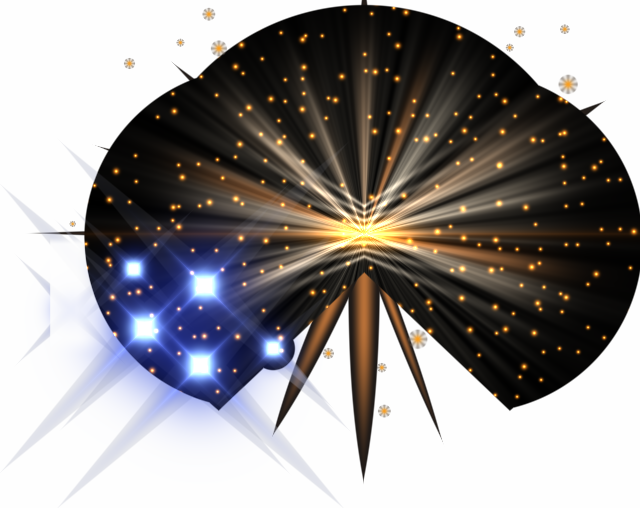
A Shadertoy shader for this background:

```glsl
// Warm burst of rays on a black three-lobed disc, with blue star flares on a white ground

const vec2 BURST = vec2(4.36, 3.28);

vec2 hash2(vec2 p) {
    return fract(sin(vec2(dot(p, vec2(127.1, 311.7)), dot(p, vec2(269.5, 183.3)))) * 43758.5);
}

float gradientNoise(vec2 p) {
    vec2 i = floor(p), f = fract(p), u = f * f * (3.0 - 2.0 * f);
    vec2 e = vec2(0, 1);
    float a = dot(hash2(i) * 2.0 - 1.0, f);
    float b = dot(hash2(i + e.yx) * 2.0 - 1.0, f - e.yx);
    float c = dot(hash2(i + e) * 2.0 - 1.0, f - e);
    float d = dot(hash2(i + 1.0) * 2.0 - 1.0, f - 1.0);
    return mix(mix(a, b, u.x), mix(c, d, u.x), u.y);
}

// Lobes joined, with a wedge cut out below the burst
float discDistance(vec2 p) {
    float lobes = min(length(p - BURST) - 2.74,
                  min(length(p - vec2(3.05, 3.23)) - 2.04, length(p - vec2(5.65, 3.18)) - 2.04));
    float wedge = (2.82 - p.y - 0.95 * abs(p.x - BURST.x)) * 0.725;
    return min(max(lobes, wedge), length(p - vec2(3.27, 1.91)) - 0.26);
}

// Light inside the disc: angle, width, length and warmth of each ray
vec3 burstLight(vec2 d) {
    const vec4 rays[12] = vec4[12](
        vec4(90, 3.5, 3.2, 0.3), vec4(70, 3, 2.7, 0.75), vec4(57, 6, 2.9, 0.0),
        vec4(32, 7, 3.5, 0.3), vec4(14, 5, 3.7, 0.05), vec4(-10, 4, 3.4, 0.85),
        vec4(-20, 4, 3.2, 0.1), vec4(112, 5, 2.8, 0.15), vec4(136, 6, 3.0, 0.2),
        vec4(159, 4, 3.2, 0.75), vec4(170, 5, 3.0, 0.1), vec4(202, 7, 2.7, 0.15));
    float r = length(d), angle = degrees(atan(d.y, d.x));
    vec2 dir = d / max(r, 0.001);
    float streak = clamp(0.8 + 1.1 * gradientNoise(dir * 13.0) + 0.6 * gradientNoise(dir * 31.0), 0.0, 1.5);
    vec3 light = vec3(0.2, 0.19, 0.17) * streak * streak * exp(-r * 0.35);
    for (int i = 0; i < 12; i++) {
        vec4 ray = rays[i];
        float turn = mod(angle - ray.x + 180.0, 360.0) - 180.0;
        float beam = exp(-turn * turn / (ray.y * ray.y)) * (1.0 - smoothstep(0.1, 1.0, r / ray.z));
        light += mix(vec3(0.66, 0.62, 0.55), vec3(0.72, 0.36, 0.1), ray.w) * beam * (0.35 + 0.6 * streak);
    }
    light *= 1.0 - 0.65 * smoothstep(1.7, 2.9, r);

    // Pale chevrons fanning from the seam
    float side = abs(d.x);
    for (int i = 0; i < 8; i++) {
        float k = float(i) / 7.0;
        float off = d.y - mix(0.33, -0.27, k) - side * mix(0.66, -0.42, k);
        float width = 0.022 + 0.035 * side;
        light += vec3(0.6, 0.56, 0.5) * exp(-off * off / (width * width) - side * 1.3);
    }
    light += vec3(0.55, 0.28, 0.06) * exp(-abs(d.y) * 22.0 - side * 0.45);
    light += vec3(1.0, 0.58, 0.1) * exp(-d.x * d.x * 4.5 - d.y * d.y * 35.0);
    return light;
}

void mainImage(out vec4 fragColor, in vec2 fragCoord) {
    float unit = 6.08 / iResolution.y;
    vec2 p = fragCoord * unit;
    vec2 d = p - BURST;
    vec3 col = vec3(0.995);

    // Dark blades: tip and half width
    const vec3 blades[8] = vec3[8](
        vec3(4.35, 0.33, 0.19), vec3(3.27, 0.88, 0.15), vec3(5.28, 0.84, 0.08), vec3(4.36, 6.3, 0.14),
        vec3(0.44, 3.29, 0.06), vec3(2.1, 5.3, 0.11), vec3(1.2, 4.32, 0.11), vec3(7.22, 4.86, 0.19));
    for (int i = 0; i < 8; i++) {
        vec2 axis = blades[i].xy - BURST;
        float len = length(axis), along = dot(d, axis) / (len * len);
        float across = abs(d.x * axis.y - d.y * axis.x) / len;
        float halfWidth = blades[i].z * (1.0 - along * along * along);
        float mask = smoothstep(-unit, unit, halfWidth - across) * step(0.0, along);
        float core = 1.0 - smoothstep(0.0, 0.9, across / max(halfWidth, 0.001));
        vec3 wood = vec3(0.6, 0.34, 0.13) * core * (1.0 - smoothstep(0.35, 1.0, along));
        col = mix(col, vec3(0.12, 0.1, 0.09) + wood, mask);
    }

    float disc = smoothstep(unit, -unit, discDistance(p));
    col = mix(col, burstLight(d), disc);

    // Blue stars: centre and size, with diagonal points
    const vec3 stars[6] = vec3[6](
        vec3(0.85, 2.37, 0.36), vec3(1.6, 2.86, 0.4), vec3(2.45, 2.66, 1),
        vec3(1.73, 2.15, 1), vec3(2.4, 1.71, 1), vec3(3.27, 1.91, 0.4));
    float clear = 1.0;
    vec3 shine = vec3(0);
    for (int i = 0; i < 6; i++) {
        float size = stars[i].z;
        vec2 s = p - stars[i].xy;
        vec2 q = abs(vec2(s.x + s.y, s.x - s.y)) * 0.7071;
        q = vec2(max(q.x, q.y), min(q.x, q.y));
        float reach = q.x / (2.4 * size), halfWidth = 0.24 * size * (1.0 - reach);
        float point = smoothstep(-unit, unit, halfWidth - q.y);
        float inner = exp(-q.y * q.y / (0.008 * size)) * exp(-reach * 2.5);
        col = mix(col, mix(vec3(0.72, 0.73, 0.76), vec3(0.25, 0.33, 0.8), inner), point * mix(0.28 + 0.4 * inner, 0.1, disc));
        float r2 = dot(s, s);
        clear *= 1.0 - 0.75 * exp(-r2 * 3.2 / (size * size));
        if (i > 0) {
            shine += vec3(0.75, 0.95, 1.0) * 1.3 * exp(-r2 * 38.0 / size);
            shine += vec3(0.45, 0.55, 0.9) * exp(-q.y * 30.0 - q.x * 3.2 / size);
        }
    }
    col = mix(col, mix(vec3(0.25, 0.35, 0.88), vec3(0.12, 0.18, 0.62), disc), 1.0 - clear);
    col += shine;

    // Pale block hiding part of the glow
    float block = smoothstep(0.59, 0.61, p.x) * (1.0 - smoothstep(0.9, 1.4, p.x))
                * smoothstep(1.8, 2.05, p.y) * (1.0 - smoothstep(3.15, 3.25, p.y));
    col = mix(col, vec3(0.995), 0.9 * block * (1.0 - disc));

    // Sparks scattered over the disc
    for (int i = 0; i < 2; i++) {
        vec2 g = p * (2.6 + 1.3 * float(i)) + 7.3 * float(i);
        vec2 h = hash2(floor(g)), s = fract(g) - 0.25 - 0.5 * h;
        float lit = step(0.55, fract(h.x * 17.0 + h.y * 5.0)) * disc;
        col += lit * (vec3(1.0, 0.55, 0.1) * exp(-dot(s, s) * 130.0) + vec3(0.6, 0.5, 0.3) * exp(-dot(s, s) * 900.0));
    }

    // Ringed embers on the white ground: centre and radius
    const vec3 embers[13] = vec3[13](
        vec3(2.5, 5.91, 0.08), vec3(2.16, 5.57, 0.05), vec3(1.55, 5.32, 0.07), vec3(2.62, 5.5, 0.1),
        vec3(6.22, 5.7, 0.07), vec3(6.76, 5.73, 0.06), vec3(6.1, 5.51, 0.05), vec3(6.8, 5.07, 0.12),
        vec3(3.93, 1.85, 0.07), vec3(5.0, 2.02, 0.12), vec3(4.6, 1.16, 0.08), vec3(4.57, 1.68, 0.06), vec3(0.87, 3.4, 0.04));
    for (int i = 0; i < 13; i++) {
        vec2 s = p - embers[i].xy;
        float r = length(s) / embers[i].z;
        float rim = (1.0 - smoothstep(0.85, 1.05, r)) * (0.35 + 0.25 * cos(8.0 * atan(s.y, s.x + 0.0001)) * r);
        col = mix(col, vec3(0.4, 0.36, 0.32), rim);
        col = mix(col, vec3(0.98, 0.62, 0.12), exp(-r * r * 6.0));
    }
    fragColor = vec4(clamp(col, 0.0, 1.0), 1.0);
}
```
